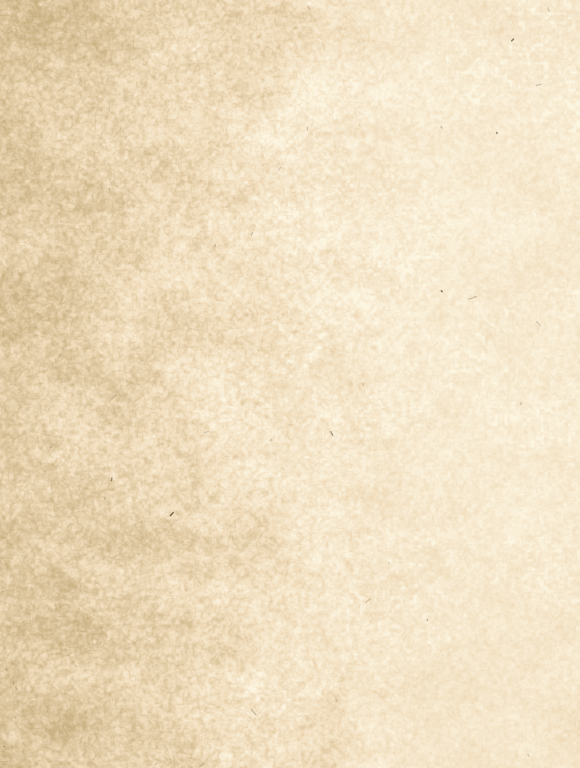
Write a Shadertoy shader that draws this texture.

```glsl
// Aged cream paper: tan at the left edge, mottled, finely fibrous, with a few dark flecks.

const vec3 TAN = vec3(0.85, 0.76, 0.60);
const vec3 CREAM = vec3(0.94, 0.86, 0.73);
const vec3 IVORY = vec3(0.98, 0.94, 0.85);
const vec3 FLECK_BROWN = vec3(0.32, 0.25, 0.16);

float hash(vec2 p) {
    vec3 q = fract(vec3(p.xyx) * 0.1031);
    q += dot(q, q.yzx + 33.33);
    return fract((q.x + q.y) * q.z);
}

float valueNoise(vec2 p) {
    vec2 i = floor(p);
    vec2 f = fract(p);
    f = f * f * (3.0 - 2.0 * f);
    float low = mix(hash(i), hash(i + vec2(1.0, 0.0)), f.x);
    float high = mix(hash(i + vec2(0.0, 1.0)), hash(i + 1.0), f.x);
    return mix(low, high, f.y);
}

// Signed fractal noise, roughly -0.5 to 0.5
float fbm(vec2 p, int octaves, float gain) {
    float sum = 0.0, weight = 0.5, total = 0.0;
    for (int i = 0; i < octaves; i++) {
        sum += weight * (valueNoise(p) - 0.5);
        total += weight;
        weight *= gain;
        p = mat2(0.8, 0.6, -0.6, 0.8) * p * 2.03 + 17.3;
    }
    return sum / total;
}

// Thin curly creases along the zero line of warped noise
float creases(vec2 p, float scale) {
    vec2 warp = vec2(valueNoise(p * scale * 0.7), valueNoise(p * scale * 0.7 + 41.0));
    float ridge = abs(valueNoise(p * scale + 1.5 * warp) - 0.5);
    return 1.0 - smoothstep(0.0, 0.22, ridge);
}

float segmentDistance(vec2 p, vec2 halfSpan) {
    float along = dot(p, halfSpan) / dot(halfSpan, halfSpan);
    return length(p - halfSpan * clamp(along, -1.0, 1.0));
}

// Sparse short strokes, one at most per grid cell
float flecks(vec2 p, float cell, float chance, float reach, float width, float seed) {
    vec2 id = floor(p / cell) + seed;
    float angle = mix(0.3, 2.4, hash(id + 3.1));
    float size = reach * mix(0.15, 1.0, pow(hash(id + 7.7), 3.0));
    vec2 centre = mix(vec2(0.2), vec2(0.8), vec2(hash(id + 11.0), hash(id + 19.0)));
    vec2 offset = (fract(p / cell) - centre) * cell;
    float d = segmentDistance(offset, size * vec2(cos(angle), sin(angle)));
    float soft = 1.0 / iResolution.y;
    float strength = mix(0.35, 0.9, hash(id + 29.0));
    return (1.0 - smoothstep(width - soft * 0.5, width + soft, d))
        * strength * step(hash(id), chance);
}

// Broad shading: dark left side, darker corners, pale right side
float paperShade(vec2 uv, vec2 p) {
    float wander = 0.12 * fbm(p * 3.0 + 5.0, 3, 0.5);
    float shade = mix(0.14, 0.80, smoothstep(-0.06, 0.72, uv.x + wander));
    float leftSide = 1.0 - smoothstep(0.0, 0.55, uv.x);
    shade -= 0.12 * leftSide * smoothstep(0.7, 1.0, uv.y);
    shade -= 0.12 * leftSide * (1.0 - smoothstep(0.0, 0.35, uv.y));
    shade -= 0.10 * smoothstep(0.9, 1.0, uv.y);
    shade -= 0.09 * (1.0 - smoothstep(0.0, 0.4, uv.y));
    vec2 fromGlow = uv - vec2(0.8, 0.65);
    return shade + 0.09 * exp(-8.0 * dot(fromGlow, fromGlow));
}

vec3 paperColor(float shade) {
    vec3 color = mix(TAN, CREAM, clamp(shade * 2.0, -0.6, 1.0));
    return mix(color, IVORY, clamp(shade * 2.0 - 1.0, 0.0, 1.25));
}

void mainImage(out vec4 fragColor, in vec2 fragCoord) {
    vec2 uv = fragCoord / iResolution.xy;
    vec2 p = fragCoord / iResolution.y;
    float rightSide = smoothstep(0.4, 0.85, uv.x);

    // Stains, wider than tall, fading to the right
    float shade = paperShade(uv, p);
    float stains = fbm(p * vec2(12.0, 17.0), 5, 0.75);
    shade += stains * mix(1.05, 0.42, rightSide);

    // Fibre grain
    float grain = fbm(p * 190.0, 2, 0.8);
    float fibre = creases(p, 150.0) - 0.45;
    shade += grain * mix(0.72, 0.42, rightSide);
    shade -= fibre * mix(0.20, 0.12, rightSide);

    // Tiny pale worn spots, clustered
    float worn = smoothstep(0.0, 0.2, fbm(p * vec2(8.0, 11.0) + 60.0, 3, 0.5));
    float spots = smoothstep(0.68, 0.9, valueNoise(p * 170.0 + 30.0));
    shade += 0.25 * worn * spots;
    vec3 color = paperColor(shade);

    // Dark flecks and faint hairs, then dust at the lower left edge
    float dark = flecks(p, 0.10, 0.14, 0.0032, 0.0006, 2.0);
    dark = max(dark, 0.4 * flecks(p + 0.037, 0.07, 0.16, 0.006, 0.0004, 57.0));
    float edge = (1.0 - smoothstep(0.0, 0.06, uv.x)) * (1.0 - smoothstep(0.05, 0.2, uv.y));
    dark = max(dark, 0.6 * edge * flecks(p, 0.012, 0.5, 0.002, 0.0006, 83.0));
    fragColor = vec4(mix(color, FLECK_BROWN, dark), 1.0);
}
```
